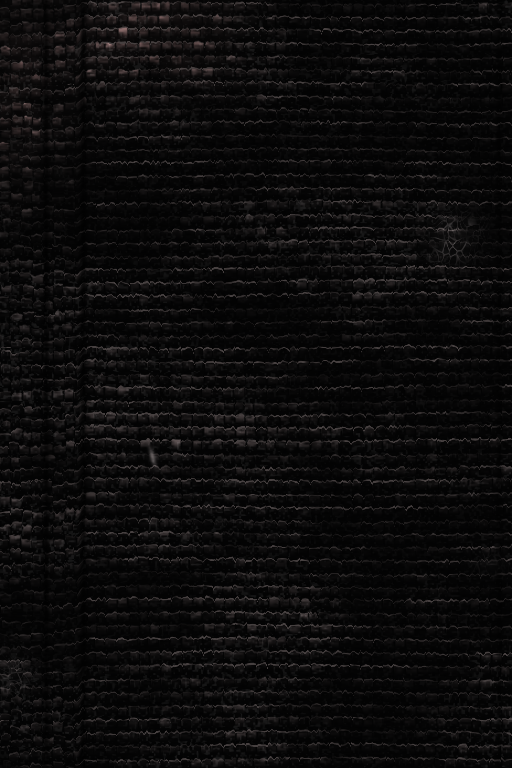
A Shadertoy shader for this texture:

```glsl
// Draws a black lacquered basket weave with ragged grey ridges and dull brown sheen.
#define COLS 48.0
#define ROWS 58.0
#define RIDGE_HEIGHT 0.70
#define RIDGE_WIDTH 0.11
#define RIDGE_GAIN 1.35
#define SHEEN_GAIN 1.25
#define GAP_WIDTH 0.08
#define RAGGED 0.26
#define GRAIN 0.055

const vec3 PITCH = vec3(0.012, 0.012, 0.013);
const vec3 SHEEN = vec3(0.155, 0.136, 0.136);
const vec3 RIDGE = vec3(0.275, 0.250, 0.250);
const vec3 DUST  = vec3(0.270, 0.255, 0.255);

float hash(vec2 p) {
    vec3 q = fract(vec3(p.xyx) * 0.1031);
    q += dot(q, q.yzx + 33.33);
    return fract((q.x + q.y) * q.z);
}

float noise(vec2 p) {
    vec2 i = floor(p), f = fract(p);
    f = f * f * (3.0 - 2.0 * f);
    return mix(mix(hash(i), hash(i + vec2(1, 0)), f.x),
               mix(hash(i + vec2(0, 1)), hash(i + vec2(1, 1)), f.x), f.y);
}

float layered(vec2 p) {
    float sum = 0.0, gain = 0.5;
    for (int i = 0; i < 4; i++) {
        sum += gain * noise(p);
        p = p * 2.03 + 17.1;
        gain *= 0.5;
    }
    return sum;
}

// Gap between the two nearest cell points: small along the cell borders.
float cellBorder(vec2 p) {
    vec2 i = floor(p);
    float near = 9.0, next = 9.0;
    for (int y = -1; y <= 1; y++)
    for (int x = -1; x <= 1; x++) {
        vec2 c = i + vec2(x, y);
        float d = length(c + vec2(hash(c), hash(c + 51.7)) - p);
        next = min(next, max(near, d));
        near = min(near, d);
    }
    return next - near;
}

float blot(vec2 uv, vec2 centre, vec2 size) {
    vec2 d = (uv - centre) / size;
    return exp(-dot(d, d));
}

void mainImage(out vec4 fragColor, in vec2 fragCoord) {
    vec2 uv = fragCoord / iResolution.xy;
    vec2 grid = vec2(COLS, ROWS);
    vec2 pixel = grid / iResolution.xy;

    // Weave grid: straight rows, uneven columns, a jumbled strip on the left
    vec2 p = uv * grid;
    float strip = 1.0 - smoothstep(0.150, 0.165, uv.x);
    p.y += 0.10 * sin(uv.x * 7.0 + uv.y * 9.0) + 0.35 * strip;
    p.x += 0.55 * (noise(vec2(p.x * 0.5, floor(p.y) * 2.3)) - 0.5);
    p.y += strip * 0.5 * (hash(vec2(floor(p.x), floor(p.y * 0.25))) - 0.5);
    vec2 id = floor(p), f = fract(p);
    float tileRand = hash(id + 7.0);
    float rowRand = hash(vec2(id.y, 91.0));

    // Broad wear
    float cloud = layered(uv * vec2(4.0, 10.0) + 3.0);
    float wear = smoothstep(0.36, 0.68, cloud);
    float corner = blot(uv, vec2(0.02, 0.87), vec2(0.11, 0.12))
                 + blot(uv, vec2(0.34, 0.96), vec2(0.13, 0.08))
                 + 0.5 * blot(uv, vec2(0.18, 0.95), vec2(0.16, 0.06));
    float band = blot(uv, vec2(0.32, 0.445), vec2(0.26, 0.04))
               + 0.8 * blot(uv, vec2(0.05, 0.36), vec2(0.14, 0.04))
               + 0.6 * blot(uv, vec2(0.38, 0.20), vec2(0.28, 0.03));

    // Ridge: a ragged lit lip, its ends hooked up or down at random
    float side = abs(2.0 * f.x - 1.0);
    float hook = (0.34 * hash(id + 41.0) - 0.08) * pow(side, 6.0);
    float rough = noise(p * vec2(4.0, 0.7) + 9.0) - 0.5;
    float lip = RIDGE_HEIGHT - hook + RAGGED * rough + 0.12 * (rowRand - 0.5);
    float width = RIDGE_WIDTH * (0.5 + noise(p * vec2(2.7, 1.0) + 5.0));
    float soft = 0.5 * pixel.y;
    float ridge = 1.0 - smoothstep(-soft, soft, abs(f.y - lip) - 0.5 * width);
    float run = smoothstep(0.15, 0.60, noise(vec2(p.x * 0.22, id.y * 5.3)));
    float glint = noise(vec2(p.x * 2.6, id.y * 7.7));
    float ridgeLight = (0.22 + 0.40 * rowRand + 0.35 * wear + 0.25 * band)
                     * (0.30 + 0.70 * run) * (0.30 + 1.30 * glint);
    ridgeLight *= mix(1.0, 0.6, strip);

    // Tile face: fades downward from the lip, streaked and scuffed
    float below = 1.0 - smoothstep(-soft, soft, f.y - lip);
    float fade = smoothstep(-0.05, 0.75, f.y);
    float gapEdge = 0.5 - abs(f.x - 0.5);
    float gap = smoothstep(GAP_WIDTH - pixel.x, GAP_WIDTH + pixel.x, gapEdge);
    float fibre = noise(p * vec2(2.2, 6.0) + id * 3.1);
    float sheen = below * fade * gap * (0.2 + 1.1 * fibre) * (0.2 + 1.2 * tileRand * tileRand);
    sheen *= 0.22 + 0.60 * wear + 1.1 * min(corner, 1.0) + 0.95 * band;
    sheen += min(corner, 1.0) * 0.22 * noise(p * vec2(0.7, 1.3));

    // Lit tile sides, crumbs of grain, and long dark vertical creases
    float flank = (1.0 - smoothstep(0.04, 0.06 + pixel.x, f.x)) * below * smoothstep(0.1, 0.7, f.y);
    flank *= step(0.45, hash(id + 23.0)) * (0.12 + 0.35 * wear) * (0.3 + glint);
    float speck = smoothstep(0.55, 0.95, noise(p * vec2(4.5, 5.5) + 31.0));
    float crease = blot(uv, vec2(0.09, uv.y), vec2(0.006, 1.0))
                 + blot(uv, vec2(0.163, uv.y), vec2(0.007, 1.0))
                 + 0.7 * blot(uv, vec2(0.975, uv.y), vec2(0.006, 1.0));

    vec3 color = PITCH * (0.7 + 0.6 * fibre) + GRAIN * speck * (0.4 + wear);
    vec3 tint = mix(vec3(1.0), vec3(1.0, 0.88, 0.87), min(corner, 1.0));
    color += SHEEN * tint * sheen * SHEEN_GAIN;
    color = mix(color, RIDGE, clamp(ridge * ridgeLight * RIDGE_GAIN + flank, 0.0, 1.0));
    color *= 1.0 - 0.6 * min(crease, 1.0);

    // Dusty wrinkled scuffs and one short scratch
    vec2 bent = uv + 0.02 * vec2(noise(uv * 45.0), noise(uv * 45.0 + 8.0));
    float wrinkle = 1.0 - smoothstep(0.02, 0.25, cellBorder(bent * vec2(70.0, 90.0)));
    float scuff = blot(uv, vec2(0.885, 0.69), vec2(0.045, 0.030))
                + 0.5 * blot(uv, vec2(0.02, 0.12), vec2(0.04, 0.025))
                + 0.5 * blot(uv, vec2(0.96, 0.265), vec2(0.03, 0.012));
    color += DUST * scuff * (0.12 + 1.1 * wrinkle * noise(uv * 75.0));
    vec2 scratch = vec2(uv.x + 0.35 * (uv.y - 0.405), uv.y);
    color += DUST * 1.2 * blot(scratch, vec2(0.298, 0.405), vec2(0.005, 0.011));

    fragColor = vec4(color, 1.0);
}
```
